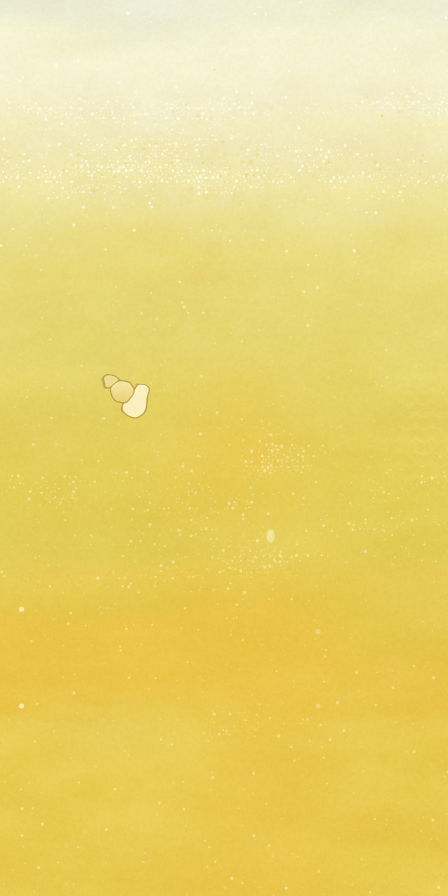
A WebGL 1 fragment shader for this background:

```glsl
precision highp float;
uniform vec2 u_resolution;

#define GRAIN 0.018
#define WASH 0.075
#define SPECK_CELLS 85.0
#define RING_CELLS 17.0
#define OUTLINE 0.0014
#define CREAM vec3(0.96, 0.94, 0.80)
#define STRAW vec3(0.91, 0.85, 0.47)
#define OLIVE vec3(0.89, 0.805, 0.34)
#define AMBER vec3(0.925, 0.765, 0.275)
#define HONEY vec3(0.915, 0.795, 0.325)
#define FOAM vec3(0.99, 0.96, 0.80)
#define INK vec3(0.66, 0.55, 0.22)

float hash(vec2 p) {
  vec3 q = fract(p.xyx * 0.1031);
  q += dot(q, q.yzx + 33.33);
  return fract((q.x + q.y) * q.z);
}

float noise(vec2 p) {
  vec2 i = floor(p), f = fract(p);
  f = f * f * (3.0 - 2.0 * f);
  return mix(mix(hash(i), hash(i + vec2(1, 0)), f.x),
             mix(hash(i + vec2(0, 1)), hash(i + vec2(1, 1)), f.x), f.y);
}

float fbm(vec2 p) {
  float sum = 0.0, amp = 0.5;
  for (int i = 0; i < 4; i++) {
    sum += amp * noise(p);
    p = p * 2.03 + 17.0;
    amp *= 0.5;
  }
  return sum;
}

// Soft elliptical patch
float patchAt(vec2 p, vec2 centre, vec2 size) {
  vec2 q = (p - centre) / size;
  return exp(-dot(q, q));
}

float disc(vec2 p, vec2 centre, float radius, float aa) {
  return 1.0 - smoothstep(-aa, aa, length(p - centre) - radius);
}

// Jittered dots in shifted rows, present where the cell hash falls below density
float specks(vec2 p, float cells, float density, float aa) {
  vec2 g = p * cells;
  g.x += 9.0 * hash(vec2(floor(g.y), 3.0));
  vec2 id = floor(g);
  vec2 jitter = vec2(hash(id + 7.0), hash(id + 41.0)) - 0.5;
  float radius = mix(0.1, 0.3, hash(id + 83.0));
  float dotMask = disc(fract(g), 0.5 + 0.5 * jitter, radius, aa * cells);
  return dotMask * step(hash(id + 129.0), density);
}

// Paint a filled shape with a thin inked rim
vec3 inkedShape(vec3 col, float d, vec3 fill, float aa) {
  col = mix(col, INK, 0.75 * (1.0 - smoothstep(-aa, aa, d - OUTLINE)));
  return mix(col, fill, 1.0 - smoothstep(-aa, aa, d + OUTLINE));
}

// Vertical colour gradient, y runs downward from 0 to 2
vec3 gradient(float y) {
  vec3 col = mix(vec3(0.935, 0.93, 0.82), CREAM, smoothstep(0.0, 0.13, y));
  col = mix(col, vec3(0.94, 0.90, 0.65), smoothstep(0.18, 0.44, y));
  col = mix(col, STRAW, smoothstep(0.40, 0.62, y));
  col = mix(col, OLIVE, smoothstep(0.6, 1.15, y));
  col = mix(col, AMBER, 0.85 * smoothstep(1.2, 1.46, y));
  return mix(col, HONEY, smoothstep(1.46, 1.66, y));
}

void main() {
  vec2 uv = gl_FragCoord.xy / u_resolution;
  vec2 p = vec2(uv.x, 2.0 - 2.0 * uv.y);
  float aa = 0.8 / u_resolution.x;

  // Gradient with brushed washes and mottled pigment
  float brush = fbm(p * vec2(3.0, 14.0)) - 0.47;
  float mottle = fbm(p * vec2(9.0, 12.0) + 5.0) - 0.47;
  vec3 col = gradient(p.y + 0.18 * brush);
  col += WASH * (brush * vec3(0.5, 0.7, 1.2) + mottle * vec3(0.3, 0.5, 1.0));
  col = mix(col, vec3(0.90, 0.92, 0.86), 0.35 * patchAt(p, vec2(0.2, 0.0), vec2(0.35, 0.05)));

  // Warm and green stains
  float warm = 0.5 * patchAt(p, vec2(0.53, 1.02), vec2(0.15, 0.16))
             + 0.6 * patchAt(p, vec2(0.52, 1.42), vec2(0.25, 0.14))
             + 0.5 * patchAt(p, vec2(0.12, 1.48), vec2(0.3, 0.08))
             + 0.5 * patchAt(p, vec2(0.58, 1.85), vec2(0.18, 0.35));
  col = mix(col, AMBER, warm * (0.5 + 0.9 * fbm(p * vec2(7.0, 14.0))));
  float green = patchAt(p, vec2(0.1, 1.2), vec2(0.35, 0.1))
              + patchAt(p, vec2(0.95, 1.36), vec2(0.22, 0.15))
              + patchAt(p, vec2(0.25, 1.63), vec2(0.16, 0.06));
  col = mix(col, vec3(0.885, 0.80, 0.35), 0.45 * green);

  // Faint bubble rings in a vertical drift
  vec2 g = p * RING_CELLS;
  g.x += 5.0 * hash(vec2(floor(g.y), 8.0));
  vec2 ringId = floor(g);
  float ringRadius = mix(0.12, 0.32, hash(ringId));
  vec2 ringShift = 0.3 * (vec2(hash(ringId + 11.0), hash(ringId + 23.0)) - 0.5);
  float ring = length(fract(g) - 0.5 - ringShift) - ringRadius;
  float rim = 0.4 * (1.0 - smoothstep(-0.05, 0.05, ring)) + 0.6 * (1.0 - smoothstep(0.0, 0.08, abs(ring)));
  float drift = patchAt(p, vec2(0.46, 0.72), vec2(0.13, 0.4));
  col = mix(col, vec3(0.90, 0.78, 0.35), 0.26 * rim * drift * step(0.5, hash(ringId + 5.0)));

  // Scale texture at the right edge
  float scales = abs(length(fract(p * vec2(28.0, 36.0)) - vec2(0.5, 0.0)) - 0.5);
  col += 0.02 * (1.0 - smoothstep(0.0, 0.15, scales)) * patchAt(p, vec2(0.94, 0.96), vec2(0.06, 0.13));

  // Light specks gathered in bands and clusters
  float upper = 0.7 * patchAt(p, vec2(0.3, 0.37), vec2(0.4, 0.05))
              + 0.6 * patchAt(p, vec2(0.95, 0.38), vec2(0.2, 0.04))
              + 0.5 * patchAt(p, vec2(0.3, 0.25), vec2(0.25, 0.025))
              + 0.5 * patchAt(p, vec2(0.92, 0.24), vec2(0.15, 0.03));
  float lower = 0.4 * patchAt(p, vec2(0.61, 1.04), vec2(0.08, 0.08))
              + 0.45 * patchAt(p, vec2(0.58, 1.27), vec2(0.12, 0.05))
              + 0.4 * patchAt(p, vec2(0.35, 1.29), vec2(0.16, 0.02))
              + 0.15 * patchAt(p, vec2(0.5, 1.12), vec2(0.8, 0.08))
              + 0.2 * patchAt(p, vec2(0.58, 1.62), vec2(0.1, 0.04));
  float clumps = smoothstep(0.25, 0.7, fbm(p * vec2(8.0, 30.0))) * 1.6;
  float density = (upper + lower) * clumps + 0.02;
  vec3 speckColor = mix(vec3(1.0, 0.99, 0.91), FOAM, smoothstep(0.4, 0.8, p.y));
  float strength = mix(0.85, 0.5, smoothstep(0.4, 0.8, p.y));
  col = mix(col, speckColor, strength * specks(p, SPECK_CELLS, density, aa));
  col = mix(col, speckColor, 0.6 * strength * specks(p + 3.7, SPECK_CELLS * 1.5, density, aa));
  col = mix(col, HONEY, 0.3 * specks(p + 9.1, SPECK_CELLS * 0.8, 0.3 * upper + lower, aa));

  // Paired bright spots and a small tapered drop
  for (int i = 0; i < 4; i++) {
    float side = mod(float(i), 2.0), row = floor(float(i) * 0.5);
    vec2 spot = vec2(0.048 + 0.662 * side, 1.36 + 0.216 * row + 0.05 * side * (1.0 - row));
    col = mix(col, FOAM, mix(0.8, 0.35, side) * disc(p, spot, 0.0055, aa));
  }
  float drop = length((p - vec2(0.604, 1.203)) * vec2(1.0, 0.7)) - 0.009 + 0.3 * (p.y - 1.2);
  col = mix(col, FOAM, 0.55 * (1.0 - smoothstep(-aa, aa, drop)));

  // Small shell: lobed body, rounded whorl and tip
  vec2 s = p + 0.008 * (vec2(noise(p * 60.0), noise(p * 60.0 + 31.0)) - 0.5);
  float low = length(s - vec2(0.300, 0.908)) - 0.026;
  float high = length(s - vec2(0.313, 0.875)) - 0.018;
  float blend = clamp(0.5 + (high - low) / 0.04, 0.0, 1.0);
  float body = mix(high, low, blend) - 0.02 * blend * (1.0 - blend);
  float tip = length((s - vec2(0.247, 0.850)) * vec2(0.8, 1.0)) - 0.015;
  float whorl = length(s - vec2(0.272, 0.873)) - 0.025;
  col = inkedShape(col, tip, vec3(0.93, 0.87, 0.58), aa);
  col = inkedShape(col, body, vec3(0.98, 0.94, 0.75), aa);
  col = inkedShape(col, whorl, mix(vec3(0.96, 0.90, 0.64), vec3(0.92, 0.83, 0.48), smoothstep(0.85, 0.9, p.y)), aa);

  // Paper grain
  col += GRAIN * (noise(p * 190.0) - 0.5);
  gl_FragColor = vec4(clamp(col, 0.0, 1.0), 1.0);
}
```
